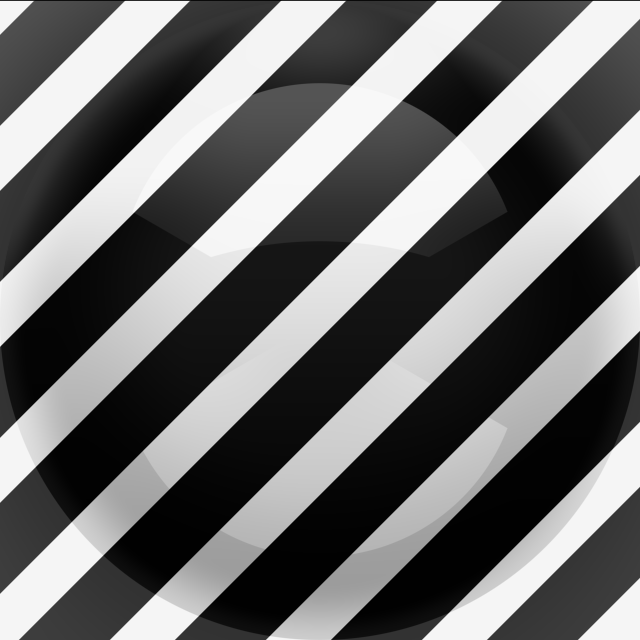
Give the GLSL for this pattern, as a Shadertoy shader.

```glsl
// Diagonal black and white stripes seen through a glossy dark ball.
// One repeated band distance picks ink or paper; each tone is shaded
// separately by the ball, its soft upper rim and two fan-shaped glints.

const float STRIPE_PERIOD = 0.24375;  // measured along a horizontal edge
const float STRIPE_CENTER = 0.2474;
const float STRIPE_HALF   = 0.0508;
const float BALL_RADIUS   = 0.5;
const float FAN_RADIUS    = 0.314;
const float FAN_OFFSET    = 0.056;    // fan circle centre above the ball centre
const float FAN_SLOPE     = 0.577;    // tangent of the fan's side angle
const float ARC_RADIUS    = 0.598;    // arc that trims the upper fan
const float ARC_CENTER    = -0.475;
const float PAPER_OUTSIDE = 0.96;
const float INK_NEAR      = 0.19;
const float INK_FAR       = 0.32;
const float TOP_LINE      = 0.0013;

// Antialiased coverage of a signed distance.
float fill(float dist, float px) {
    return 1.0 - smoothstep(-0.75 * px, 0.75 * px, dist);
}

float stripeDistance(vec2 uv) {
    float s = uv.x + 1.0 - uv.y - STRIPE_CENTER;
    float fromCenter = abs(mod(s + 0.5 * STRIPE_PERIOD, STRIPE_PERIOD) - 0.5 * STRIPE_PERIOD);
    return (fromCenter - STRIPE_HALF) * 0.7071;
}

// Circle cut by two straight sides that meet at the ball centre.
float fanDistance(vec2 p) {
    float circle = length(p - vec2(0.0, FAN_OFFSET)) - FAN_RADIUS;
    float sides = (FAN_SLOPE * abs(p.x) - p.y) / sqrt(1.0 + FAN_SLOPE * FAN_SLOPE);
    return max(circle, sides);
}

void mainImage(out vec4 fragColor, in vec2 fragCoord) {
    vec2 uv = fragCoord / iResolution.xy;
    float px = 1.0 / min(iResolution.x, iResolution.y);
    vec2 p = uv - 0.5;
    float r = length(p);

    // Tones outside the ball
    float inkOutside = mix(INK_NEAR, INK_FAR, smoothstep(0.46, 0.70, r) * mix(0.4, 1.0, uv.y));

    // Ball body: black ink, paper dimming toward the lower ring
    float inkBall = mix(0.015, 0.085, smoothstep(0.1, 0.65, uv.y));
    inkBall *= 1.0 - 0.75 * smoothstep(0.2, 0.42, r);
    float paperBall = mix(0.70, 0.95, smoothstep(0.05, 0.78, uv.y));
    float ring = smoothstep(0.12, 0.40, r) * (1.0 - smoothstep(0.5, 0.75, uv.y));
    paperBall -= 0.09 * ring;

    // Bright rim, strongest at the sides
    float rim = smoothstep(0.41, 0.51, r);
    paperBall = mix(paperBall, 0.94, rim * mix(0.6, 0.9, smoothstep(0.1, 0.5, uv.y)));
    inkBall += 0.05 * smoothstep(0.46, 0.5, r);

    // Soft upper edge and pale crown
    float upper = smoothstep(-0.02, 0.22, p.y);
    float haze = smoothstep(0.40, 0.55, r) * upper;
    vec2 crown = (p - vec2(0.0, 0.45)) / vec2(0.20, 0.10);
    haze = max(haze, 0.85 * exp(-dot(crown, crown)));
    inkBall = mix(inkBall, 0.28, haze);
    paperBall = mix(paperBall, PAPER_OUTSIDE, haze);

    // Upper glint, trimmed by a wide arc and fading downward
    float arc = ARC_RADIUS - length(p - vec2(0.0, ARC_CENTER));
    float upperGlint = fill(max(fanDistance(p), arc), px);
    float glintInk = mix(0.16, 0.33, smoothstep(0.10, 0.36, p.y));
    glintInk -= 0.05 * smoothstep(0.1, 0.3, abs(p.x));
    inkBall = mix(inkBall, max(inkBall, glintInk), upperGlint);
    paperBall = mix(paperBall, 0.98, 0.75 * upperGlint);

    // Lower glint, visible on the paper only
    float lowerGlint = fill(fanDistance(vec2(p.x, -p.y)), px);
    paperBall += 0.085 * lowerGlint * smoothstep(0.05, 0.3, r);

    // Combine ball, surroundings and stripes
    float ball = fill(r - BALL_RADIUS, px);
    float outside = max(1.0 - ball, upper * smoothstep(0.47, 0.52, r));
    float ink = mix(inkBall, inkOutside, outside);
    float paper = mix(paperBall, PAPER_OUTSIDE, outside);
    float tone = mix(ink, paper, fill(stripeDistance(uv), px));

    // Thin dark line along the top edge
    tone *= 1.0 - clamp((uv.y + 0.5 * px - 1.0 + TOP_LINE) / px, 0.0, 1.0);

    fragColor = vec4(vec3(clamp(tone, 0.0, 1.0)), 1.0);
}
```
